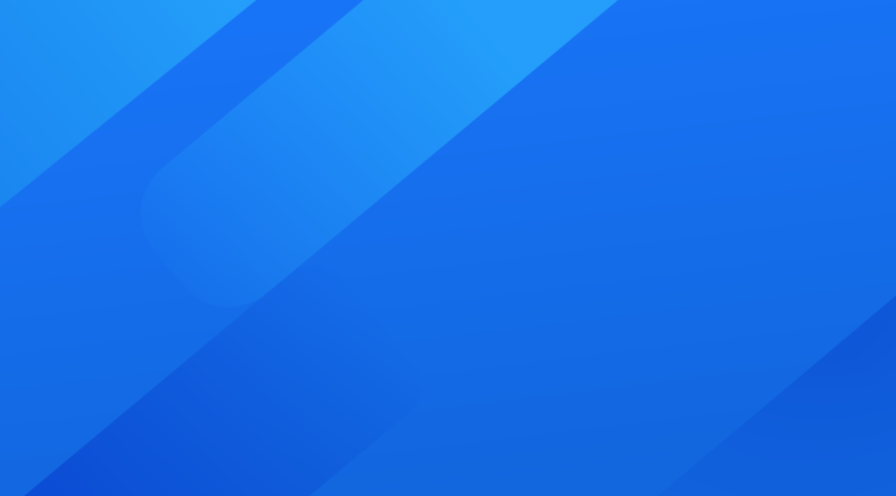
A Shadertoy shader for this background:

```glsl
// Blue backdrop of slanted, softly fading diagonal bands.

const vec3 BASE_LOW   = vec3(0.070, 0.400, 0.870);
const vec3 BASE_HIGH  = vec3(0.095, 0.455, 0.965);
const vec3 CORNER_LOW = vec3(0.100, 0.520, 0.940);
const vec3 SKY        = vec3(0.140, 0.620, 0.980);
const vec3 DEEP       = vec3(0.045, 0.305, 0.835);
const vec3 SHADE      = vec3(0.055, 0.340, 0.845);

// Position of t between a and b, limited to 0..1.
float ramp(float a, float b, float t) {
    return clamp((t - a) / (b - a), 0.0, 1.0);
}

// Coverage of the inside (negative side) of a signed distance.
float fill(float dist, float blur) {
    return 1.0 - smoothstep(-blur, blur, dist);
}

// Signed distance to a box with rounded corners, given by two corners.
float roundedBox(vec2 q, vec2 lo, vec2 hi, float radius) {
    vec2 d = abs(q - 0.5 * (lo + hi)) - 0.5 * (hi - lo) + radius;
    return length(max(d, 0.0)) + min(max(d.x, d.y), 0.0) - radius;
}

// Signed distance above a line through a point with a given slope.
float aboveLine(vec2 p, vec2 anchor, float slope) {
    vec2 normal = normalize(vec2(-slope, 1.0));
    return dot(p - anchor, normal);
}

void mainImage(out vec4 fragColor, in vec2 fragCoord) {
    // Canvas height is one unit; q runs along and across the bands.
    vec2 p = fragCoord / iResolution.y;
    vec2 along = normalize(vec2(1.0, 0.835));
    vec2 q = vec2(dot(p, along), dot(p, vec2(-along.y, along.x)));
    float blur = max(0.0025, 0.75 / iResolution.y);

    // Base gradient, dimming downwards and to the right
    float light = ramp(0.0, 1.0, p.y - 0.12 * (p.x - 0.9));
    vec3 color = mix(BASE_LOW, BASE_HIGH, light);

    // Dark band rising from the bottom left
    float deepBand = roundedBox(q, vec2(-1.0, -0.400), vec2(0.81, -0.031), 0.07);
    color = mix(color, DEEP, fill(deepBand, blur) * ramp(0.83, 0.10, q.x));

    // Bright band descending from the top
    float skyBand = roundedBox(q, vec2(0.555, -0.031), vec2(3.0, 0.298), 0.12);
    color = mix(color, SKY, fill(skyBand, blur) * ramp(0.50, 1.36, q.x));

    // Bright top left corner
    float corner = -aboveLine(p, vec2(0.0, 0.582), 0.809);
    vec3 cornerColor = mix(CORNER_LOW, SKY, ramp(0.35, 1.0, q.x));
    color = mix(color, cornerColor, fill(corner, blur));

    // Shaded bottom right corner, fading away from its edge
    float shade = aboveLine(p, vec2(1.326, 0.0), 0.841);
    float shadeAmount = ramp(0.85, 1.50, q.x) * mix(1.0, 0.4, ramp(0.0, -0.3, shade));
    color = mix(color, SHADE, fill(shade, blur) * shadeAmount);

    fragColor = vec4(color, 1.0);
}
```
